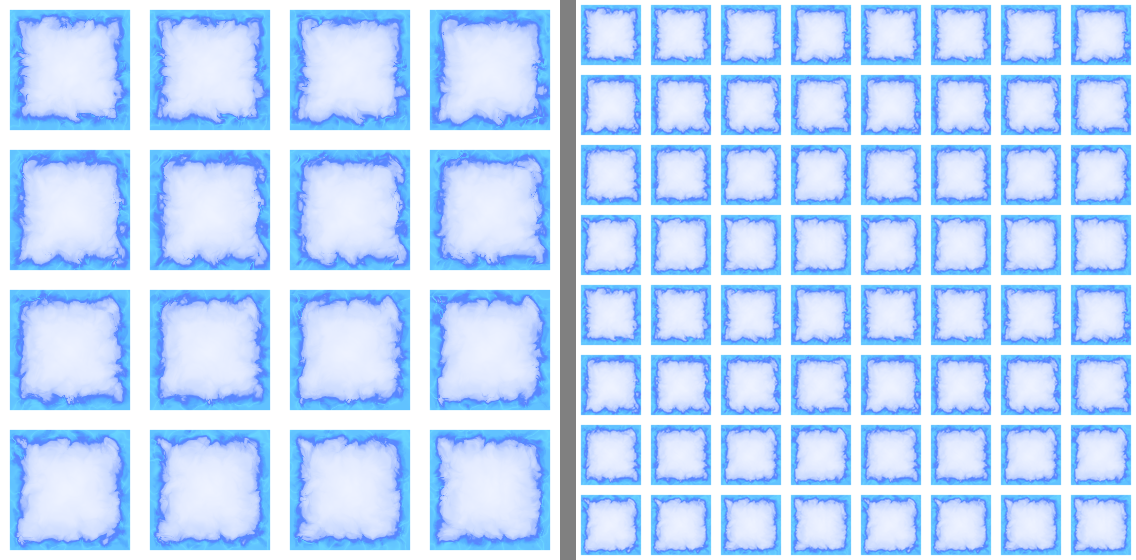
Left: one tile. Right: repeated 2 by 2.
Write a Shadertoy shader that draws this pattern.

```glsl
// Four by four grid of pale cloudy squares framed by ragged blue energy, drifting from tile to tile.

const float GRID = 4.0;        // tiles across and down
const float TILE_SIZE = 0.859; // tile width as a share of its cell
const float DRIFT = 0.13;      // noise depth between successive tiles

// Integer hash giving a unit gradient per lattice point
vec3 latticeGradient(ivec3 cell) {
    uvec3 v = uvec3(cell + 4096) * 1664525u + 1013904223u;
    v.x += v.y * v.z; v.y += v.z * v.x; v.z += v.x * v.y;
    v ^= v >> 16u;
    v.x += v.y * v.z; v.y += v.z * v.x; v.z += v.x * v.y;
    return normalize(vec3(v & 65535u) / 32767.5 - 1.0);
}

float cornerValue(ivec3 cell, vec3 f, ivec3 corner) {
    return dot(latticeGradient(cell + corner), f - vec3(corner));
}

float gradientNoise(vec3 p) {
    ivec3 c = ivec3(floor(p));
    vec3 f = fract(p);
    vec3 u = f * f * f * (f * (f * 6.0 - 15.0) + 10.0);
    vec2 o = vec2(0.0);
    for (int k = 0; k < 2; k++) {
        float low = mix(cornerValue(c, f, ivec3(0, 0, k)), cornerValue(c, f, ivec3(1, 0, k)), u.x);
        float high = mix(cornerValue(c, f, ivec3(0, 1, k)), cornerValue(c, f, ivec3(1, 1, k)), u.x);
        o[k] = mix(low, high, u.y);
    }
    return mix(o.x, o.y, u.z);
}

// Soft fractal noise
float fbm(vec3 p, int octaves) {
    float sum = 0.0, amp = 1.0;
    for (int i = 0; i < octaves; i++) {
        sum += amp * gradientNoise(p);
        p = p * vec3(2.0, 2.0, 1.3) + 17.3;
        amp *= 0.5;
    }
    return sum;
}

// Puffy fractal noise: round lobes parted by sharp creases
float billow(vec3 p, int octaves) {
    float sum = 0.0, amp = 1.0;
    for (int i = 0; i < octaves; i++) {
        sum += amp * abs(gradientNoise(p));
        p = p * vec3(2.0, 2.0, 1.3) + 31.7;
        amp *= 0.5;
    }
    return sum;
}

// Colour by depth: cyan rim, dark blue outline, lavender haze, pale core
vec3 depthColor(float s) {
    vec3 col = mix(vec3(0.38, 0.76, 1.0), vec3(0.33, 0.67, 1.0), smoothstep(-0.075, -0.035, s));
    col = mix(col, vec3(0.35, 0.53, 1.0), smoothstep(-0.04, -0.01, s));
    col = mix(col, vec3(0.64, 0.74, 1.0), smoothstep(-0.004, 0.02, s));
    col = mix(col, vec3(0.80, 0.86, 1.0), smoothstep(0.01, 0.075, s));
    col = mix(col, vec3(0.89, 0.92, 1.0), smoothstep(0.05, 0.20, s));
    return mix(col, vec3(0.935, 0.953, 1.0), smoothstep(0.15, 0.42, s));
}

// One tile; uv runs from 0 to 1, depth selects the noise slice
vec3 energyTile(vec2 uv, float depth) {
    vec2 rim = min(uv, 1.0 - uv);
    float edge = min(rim.x, rim.y);
    float inset = edge - 0.02 * exp(-abs(rim.x - rim.y) * 14.0);

    // Warped cloud field
    vec3 p = vec3(uv * 5.0, depth);
    vec2 warp = vec2(fbm(p * vec3(0.8, 0.8, 1.0) + 5.2, 3), fbm(p * vec3(0.8, 0.8, 1.0) + 61.9, 3));
    p.xy += 0.55 * warp;
    float s = inset - 0.076 + 0.16 * (billow(p, 4) - 0.38);

    // Thin torn wisps close to the rim
    float strand = fbm(p * vec3(1.5, 1.5, 1.0) + 83.1, 3);
    float patches = smoothstep(0.02, 0.3, gradientNoise(p * vec3(0.7, 0.7, 1.0) + 120.4));
    float wisp = exp(-abs(strand) * 28.0) * patches * (1.0 - smoothstep(0.08, 0.22, edge));
    s -= 0.07 * wisp;

    // Bright veins inside the blue rim
    vec3 col = depthColor(s);
    float vein = exp(-abs(fbm(p * vec3(1.2, 1.2, 1.0) + 147.6, 2)) * 13.0);
    float inRim = 1.0 - smoothstep(-0.05, -0.012, s);
    return mix(col, vec3(0.43, 0.86, 1.0), 0.7 * vein * inRim);
}

void mainImage(out vec4 fragColor, in vec2 fragCoord) {
    vec2 grid = fragCoord / iResolution.xy * GRID;
    vec2 cell = floor(grid);
    vec2 uv = (fract(grid) - 0.5) / TILE_SIZE + 0.5;

    // Tiles advance left to right, then top to bottom
    float frame = cell.x + GRID * (GRID - 1.0 - cell.y);
    vec3 col = energyTile(clamp(uv, 0.0, 1.0), 3.0 + frame * DRIFT);

    // White gutters with smooth tile borders
    vec2 pixel = GRID / (TILE_SIZE * iResolution.xy);
    vec2 cover = clamp((0.5 - abs(uv - 0.5)) / pixel + 0.5, 0.0, 1.0);
    fragColor = vec4(mix(vec3(1.0), col, cover.x * cover.y), 1.0);
}
```
